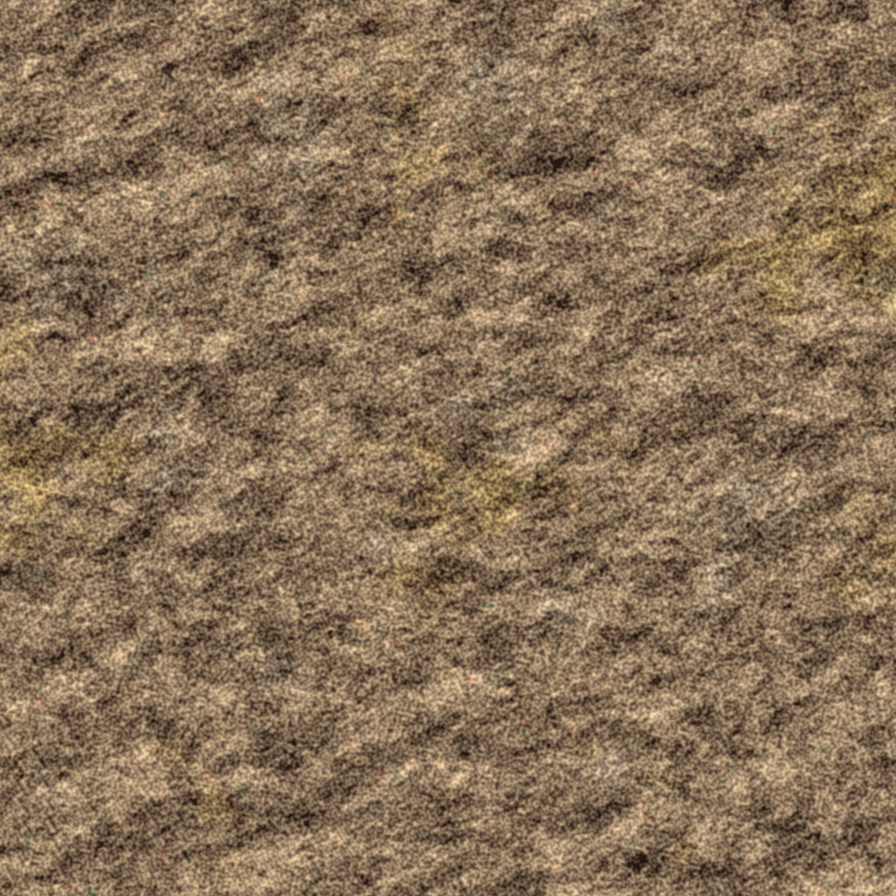
Write a WebGL 1 fragment shader that draws this texture.

```glsl
precision highp float;
uniform vec2 u_resolution;

vec2 randomGradient(vec2 cell) {
  float angle = 6.2832 * fract(sin(dot(cell, vec2(127.1, 311.7))) * 43758.5);
  return vec2(cos(angle), sin(angle));
}

float gradientNoise(vec2 p) {
  vec2 i = floor(p), f = fract(p);
  vec2 u = f * f * f * (f * (f * 6.0 - 15.0) + 10.0);
  float a = dot(randomGradient(i), f);
  float b = dot(randomGradient(i + vec2(1, 0)), f - vec2(1, 0));
  float c = dot(randomGradient(i + vec2(0, 1)), f - vec2(0, 1));
  float d = dot(randomGradient(i + vec2(1, 1)), f - vec2(1, 1));
  return mix(mix(a, b, u.x), mix(c, d, u.x), u.y);
}

vec2 rotate(vec2 p, float angle) {
  float c = cos(angle), s = sin(angle);
  return vec2(c * p.x + s * p.y, c * p.y - s * p.x);
}

// Stretches the rock along its slanted bedding direction
vec2 beddingCoords(vec2 p, float stretch) {
  return rotate(p, 0.3) * vec2(1.0, stretch);
}

// Finer octaves lose the stretch and turn, so bumps become rounder
float rockHeight(vec2 p) {
  float height = 0.0, amplitude = 0.5, frequency = 9.0, stretch = 1.6;
  for (int i = 0; i < 5; i++) {
    float turn = 0.3 + 0.37 * float(i) * float(i);
    vec2 q = rotate(p, i < 2 ? 0.3 : turn) * vec2(1.0, stretch);
    height += amplitude * gradientNoise(q * frequency + 17.3 * float(i));
    amplitude *= 0.52;
    frequency *= 2.05;
    stretch = mix(stretch, 1.0, 0.5);
  }
  return height;
}

// Uneven light and dark patches, independent of the relief
float patchTone(vec2 p) {
  vec2 q = beddingCoords(p, 1.8);
  return 0.28 * gradientNoise(q * 9.0 + 31.0)
       + 0.36 * gradientNoise(q * 19.0 + 57.0)
       + 0.36 * gradientNoise(q * 41.0 + 83.0);
}

void main() {
  vec2 p = gl_FragCoord.xy / u_resolution.y;
  vec2 warped = p + 0.010 * vec2(gradientNoise(p * 23.0 + 5.0),
                                 gradientNoise(p * 23.0 + 45.0));

  // Relief lit from above
  vec2 lightStep = 0.002 * vec2(-0.25, 0.97);
  float relief = (rockHeight(warped) - rockHeight(warped + lightStep)) / 0.002;

  // Sand grains at two sizes, turned off the pixel grid
  float grain = 0.46 * gradientNoise(rotate(p, 0.9) * 118.0 + 11.0)
              + 0.68 * gradientNoise(rotate(p, 0.55) * 232.0 + 71.0);

  // Short ragged pits in shadow
  float pitNoise = gradientNoise(beddingCoords(warped, 1.9) * 27.0 + 7.0)
                 + 0.5 * gradientNoise(beddingCoords(p, 1.4) * 78.0 + 3.0);
  float pit = smoothstep(0.18, 0.5, pitNoise);

  float tone = 0.535 + 0.0165 * relief + patchTone(warped) + grain - 0.27 * pit;
  vec3 shadowBrown = vec3(0.29, 0.22, 0.17);
  vec3 paleSand = vec3(0.77, 0.66, 0.52);
  vec3 color = mix(shadowBrown, paleSand, clamp(tone, -0.3, 1.4));

  // Faint ochre and grey stains
  float ochre = smoothstep(0.2, 0.65, gradientNoise(p * 4.0 + 2.6)
                                    + 0.5 * gradientNoise(p * 19.0));
  float grey = smoothstep(0.2, 0.65, gradientNoise(p * 8.0 + 64.0)
                                   + 0.5 * gradientNoise(p * 27.0));
  color *= mix(vec3(1.0), vec3(1.03, 1.02, 0.86), ochre);
  color = mix(color, vec3(dot(color, vec3(0.4, 0.4, 0.2))) + vec3(0.06, 0.02, -0.03), 0.3 * grey);

  // Sparse green and red mineral specks
  float mineral = gradientNoise(rotate(p, 0.7) * 55.0 + 19.0)
                + 0.4 * gradientNoise(p * 140.0);
  color *= mix(vec3(1.0), vec3(0.82, 0.95, 0.92), smoothstep(0.38, 0.7, mineral));
  color *= mix(vec3(1.0), vec3(1.08, 0.92, 0.88), smoothstep(0.4, 0.7, -mineral));

  gl_FragColor = vec4(clamp(color, 0.0, 1.0), 1.0);
}
```
